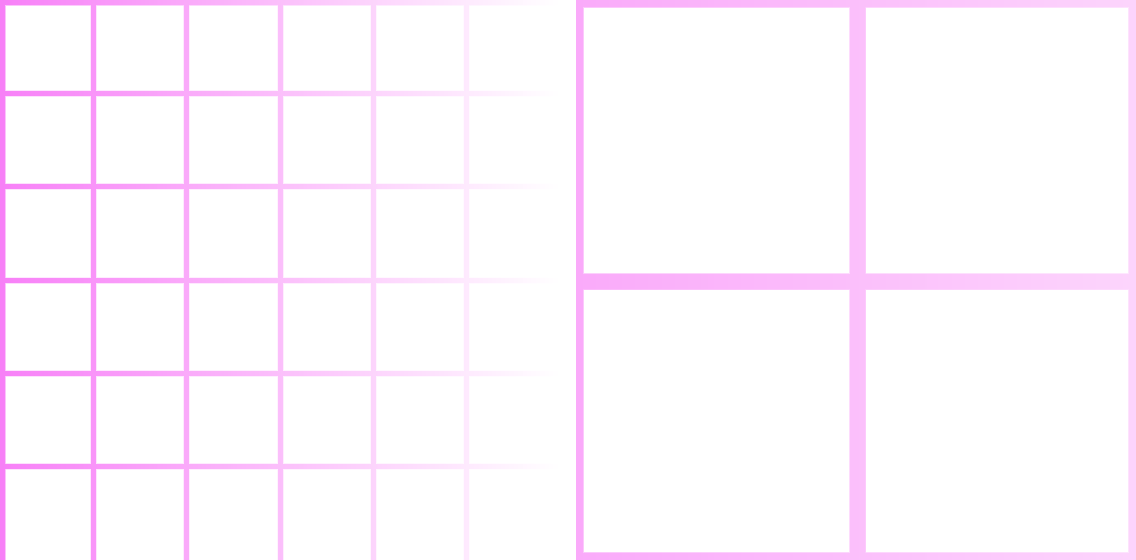
Left: the whole. Right: its middle third, enlarged.
This pattern is drawn by a WebGL 2 fragment shader. Its source:

```glsl
#version 300 es
precision highp float;
// A square grid of six by six cells, ruled in pink on white.
// Each cell has a line on its left and top; the nearest line is found by
// rounding, and the ink fades evenly to white from left to right.

uniform vec2 u_resolution;
out vec4 outColor;

const float CELLS = 6.0;
const float LINE_WIDTH = 5.0 / 512.0;
const float LATTICE = 512.0;            // line starts sit on this fine lattice
const vec3 PAPER = vec3(1.0);
const vec3 PINK = vec3(0.97, 0.50, 0.97);

// Start of the line nearest to x; the first stays inside, the far edge has none.
float nearestLineStart(float x, float cells, float width) {
    float index = clamp(floor(x * cells + 0.5), 0.0, cells - 1.0);
    float start = max(index / cells - 0.5 * width, 0.0);
    return floor(start * LATTICE + 0.5) / LATTICE;
}

// Smoothed coverage of the ruled lines along one axis.
float ruling(float x, float cells, float width, float pixel) {
    float center = nearestLineStart(x, cells, width) + 0.5 * width;
    return clamp((0.5 * width - abs(x - center)) / pixel + 0.5, 0.0, 1.0);
}

void main() {
    vec2 uv = gl_FragCoord.xy / u_resolution;
    vec2 pixel = 1.0 / u_resolution;

    // Columns count from the left, rows from the top.
    float columns = ruling(uv.x, CELLS, LINE_WIDTH, pixel.x);
    float rows = ruling(1.0 - uv.y, CELLS, LINE_WIDTH, pixel.y);
    float grid = max(columns, rows);

    // Horizontal fade of the ink.
    vec3 ink = mix(PINK, PAPER, uv.x);
    outColor = vec4(mix(PAPER, ink, grid), 1.0);
}
```
